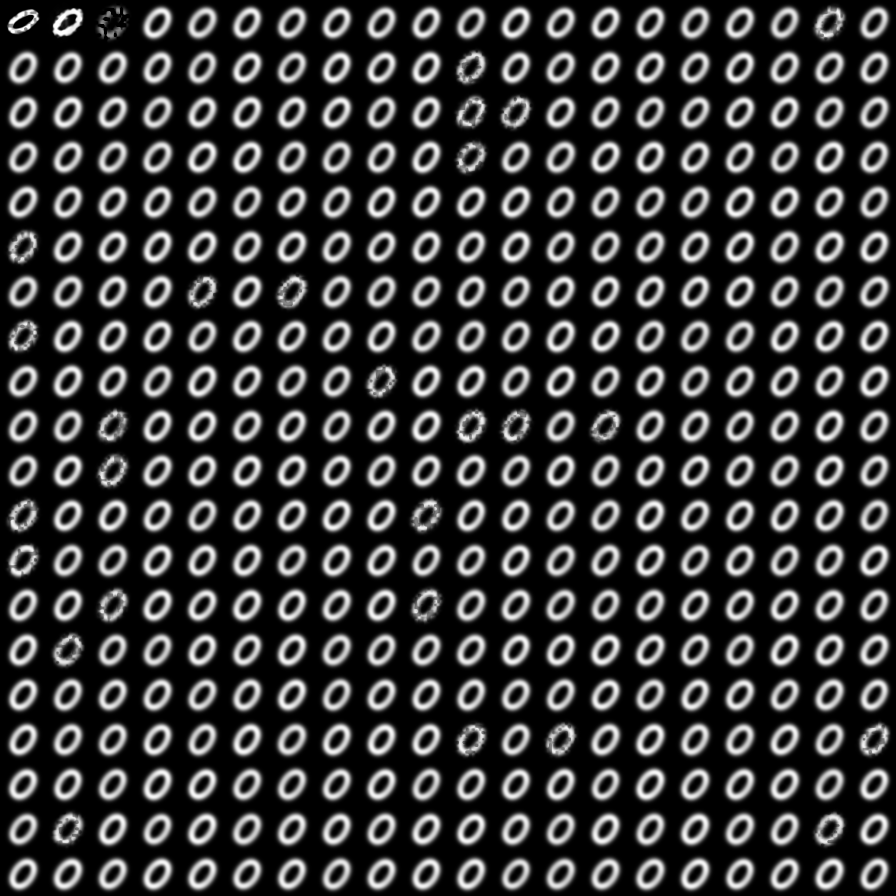
A Shadertoy shader for this pattern:

```glsl
#define REPEATS 20.0
#define RING_CENTER vec2(0.518, 0.488)
#define RING_RADII vec2(0.298, 0.193)
#define RING_TILT 0.96
#define STROKE_WIDTH 0.088
#define STROKE_FALLOFF 2.2
#define SIDE_LEVEL 0.81
#define END_LEVEL 0.93
#define SHAPE_JITTER 0.035
#define WORN_SHARE 0.06
#define GRAIN_PER_CELL 14.0

// Integer hash, 0 to 1
float hash(vec2 p, uint seed) {
    uvec2 q = uvec2(p);
    uint h = q.x * 1597334677u ^ q.y * 3812015801u ^ seed * 2654435769u;
    h = (h ^ (h >> 16)) * 2246822519u;
    h = (h ^ (h >> 13)) * 3266489917u;
    return float((h ^ (h >> 16)) >> 8) / 16777216.0;
}

// Value noise on a lattice that wraps at the canvas edges
float wrappedNoise(vec2 p, float period) {
    vec2 i = floor(p), f = fract(p);
    f = f * f * (3.0 - 2.0 * f);
    vec2 lo = mod(i, period), hi = mod(i + 1.0, period);
    float bottom = mix(hash(lo, 9u), hash(vec2(hi.x, lo.y), 9u), f.x);
    float top = mix(hash(vec2(lo.x, hi.y), 9u), hash(hi, 9u), f.x);
    return mix(bottom, top, f.y);
}

// Approximate signed distance to an ellipse outline
float ellipseDistance(vec2 p, vec2 radii) {
    float k = length(p / radii) + 1e-4;
    float slope = length(p / (radii * radii)) + 1e-4;
    return k * (k - 1.0) / slope;
}

vec2 rotate(vec2 p, float angle) {
    float c = cos(angle), s = sin(angle);
    return vec2(c * p.x + s * p.y, c * p.y - s * p.x);
}

void mainImage(out vec4 fragColor, in vec2 fragCoord) {
    vec2 grid = fragCoord / iResolution.xy * REPEATS;
    vec2 cell = mod(floor(grid), REPEATS);
    vec2 local = fract(grid) - RING_CENTER;
    float grain = wrappedNoise(grid * GRAIN_PER_CELL, REPEATS * GRAIN_PER_CELL);

    // Reading order from the top left: two crisp rings, a faint one, then the rest
    float order = cell.x + (REPEATS - 1.0 - cell.y) * REPEATS;
    float crisp = order < 0.5 ? 1.0 : order < 1.5 ? 0.6 : 0.0;
    float faint = 1.0 - step(0.5, abs(order - 2.0));
    float rough = 1.0 - step(0.5, abs(order - 1.0));
    float worn = max(faint, step(hash(cell, 1u), WORN_SHARE) * 0.45);

    // Ring shape with slight differences between cells
    vec2 jitter = vec2(hash(cell, 2u), hash(cell, 3u)) - 0.5;
    vec2 radii = RING_RADII * (1.0 + SHAPE_JITTER * jitter);
    radii = mix(radii, vec2(0.32, 0.15), crisp);
    float tilt = RING_TILT + 2.0 * SHAPE_JITTER * (hash(cell, 4u) - 0.5);
    tilt = mix(tilt, 0.52, crisp);
    vec2 p = rotate(local - vec2(0.0, 0.025 * crisp), tilt);
    float d = ellipseDistance(p, radii);
    d += (grain - 0.5) * (0.05 * worn + 0.06 * rough);

    // Soft stroke, brighter at the ends of the long axis
    float width = mix(STROKE_WIDTH, 0.06, crisp);
    width *= 1.0 + SHAPE_JITTER * (hash(cell, 5u) - 0.5);
    float falloff = mix(STROKE_FALLOFF, 5.0, crisp);
    float stroke = exp(-pow(abs(d) / width + 1e-5, falloff));
    float level = mix(SIDE_LEVEL, END_LEVEL, smoothstep(0.2, 0.95, abs(p.x) / radii.x));
    level = mix(level, 1.0, crisp) * (1.0 + 0.08 * (hash(cell, 6u) - 0.5));

    // Patchy wear, and a grey smudge beside the rough ring
    level *= 1.0 - worn * smoothstep(0.35, 0.8, grain) - 0.35 * faint;
    float smudge = rough * 0.45 * grain * exp(-dot(local, local) * 22.0)
                 * smoothstep(0.1, -0.2, local.x);

    fragColor = vec4(vec3(clamp(stroke * level + smudge, 0.0, 1.0)), 1.0);
}
```
